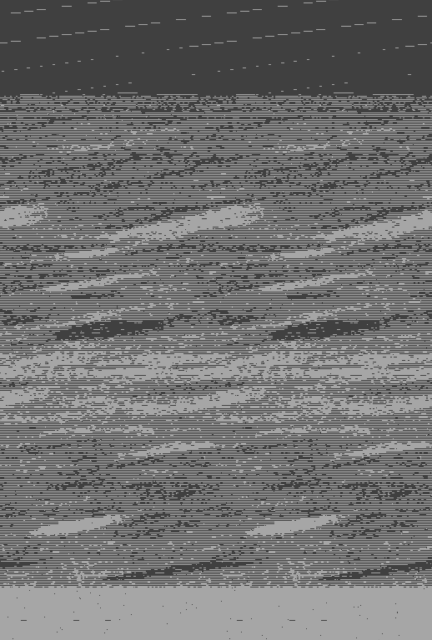
Reproduce this texture procedurally as a WebGL 1 fragment shader.

```glsl
precision highp float;
uniform vec2 u_resolution;

const vec2 GRID = vec2(518.0, 768.0);
const float TILE = 0.5;
const float SLOPE = 0.0885;
const float DARK = 0.25;
const float LIGHT = 0.65;

float hash(vec2 p) {
  vec3 q = fract(p.xyx * 0.1031);
  q += dot(q, q.yzx + 33.33);
  return fract((q.x + q.y) * q.z);
}

// Gradient on a lattice that repeats along the sheared tile direction
float cornerGradient(vec2 cell, vec2 offset, vec2 wrap) {
  cell -= wrap * floor(cell.x / wrap.x);
  float angle = 6.2832 * hash(cell + wrap * 7.3);
  return dot(vec2(cos(angle), sin(angle)), offset);
}

float gradientNoise(vec2 p, vec2 wrap) {
  vec2 i = floor(p);
  vec2 f = p - i;
  vec2 e = vec2(1.0, 0.0);
  vec2 u = f * f * f * (f * (f * 6.0 - 15.0) + 10.0);
  float a = cornerGradient(i, f, wrap);
  float b = cornerGradient(i + e, f - e, wrap);
  float c = cornerGradient(i + e.yx, f - e.yx, wrap);
  float d = cornerGradient(i + 1.0, f - 1.0, wrap);
  return mix(mix(a, b, u.x), mix(c, d, u.x), u.y);
}

float slantedNoise(vec2 p, vec2 wrap) {
  vec2 q = vec2(p.x / TILE, (p.y + SLOPE * p.x) / (SLOPE * TILE));
  return gradientNoise(q * wrap, wrap);
}

// Streak rising to the right from a blunt left tip, repeated per tile
float streak(vec2 p, vec2 start, float len, float slope, float halfWidth) {
  float dx = mod(p.x - start.x, TILE);
  float u = dx / len;
  float d = abs(p.y - start.y + slope * dx);
  float w = halfWidth * (0.35 + 0.65 * smoothstep(0.0, 0.3, u));
  float body = 1.0 - smoothstep(0.5 * w, 1.4 * w, d);
  return body * smoothstep(0.0, 0.03, u) * (1.0 - smoothstep(0.6, 1.0, u));
}

// Tone: 0 is dark, 1 alternates by row, 2 is light
float toneAt(vec2 p) {
  float y = p.y;
  float v = 0.6 * smoothstep(0.135, 0.166, y) + 0.27 * smoothstep(0.166, 0.21, y);
  v -= 0.15 * smoothstep(0.2, 0.24, y) * (1.0 - smoothstep(0.27, 0.31, y));
  v += 0.65 * smoothstep(0.5, 0.56, y) * (1.0 - smoothstep(0.62, 0.72, y));
  v += 0.38 * smoothstep(0.8, 0.915, y) + 0.9 * smoothstep(0.914, 0.921, y);

  float active = smoothstep(0.13, 0.2, y) * (1.0 - smoothstep(0.88, 0.92, y));
  float drift = 0.6 * slantedNoise(p, vec2(2.0, 2.0));
  drift += 0.7 * slantedNoise(p + 0.37, vec2(3.0, 4.0));
  v += active * drift;

  // Bright streaks
  v += 0.85 * streak(p, vec2(0.241, 0.377), 0.45, 0.13, 0.017);
  v += 0.70 * streak(p, vec2(0.261, 0.711), 0.32, SLOPE, 0.009);
  v += 0.85 * streak(p, vec2(0.066, 0.833), 0.27, 0.10, 0.010);
  v += 0.60 * streak(p, vec2(0.0, 0.245), 0.50, 0.075, 0.006);
  v += 0.60 * streak(p, vec2(0.0, 0.415), 0.49, SLOPE, 0.006);
  v += 0.60 * streak(p, vec2(0.0, 0.462), 0.49, SLOPE, 0.007);
  v += 0.60 * streak(p, vec2(0.0, 0.515), 0.49, SLOPE, 0.009);
  // Dim streaks
  v -= 0.75 * streak(p, vec2(0.120, 0.524), 0.33, 0.05, 0.014);
  v -= 0.90 * streak(p, vec2(0.241, 0.622), 0.38, SLOPE, 0.007);
  v -= 0.85 * streak(p, vec2(0.228, 0.907), 0.45, SLOPE, 0.007);
  return v;
}

// Horizontal runs whose length varies from row to row
float dashNoise(float x, float row) {
  float runs = floor(mix(30.0, 125.0, hash(vec2(row, 3.7))));
  float a = 2.0 * hash(vec2(floor(fract(x / TILE) * runs), row)) - 1.0;
  return 0.52 * a * abs(a);
}

// Broken slanted lines in the dark upper area, then long dashes below them
float dashedLines(vec2 p, float row) {
  float spacing = SLOPE * TILE;
  float s = (p.y + SLOPE * p.x - 0.0677) / spacing;
  float d = abs(fract(s + 0.5) - 0.5) * spacing * GRID.y;
  float halfWidth = mix(0.75, 0.22, step(0.073, p.y));
  float gate = step(0.3, hash(vec2(row, 9.1)));
  float slanted = step(d, halfWidth) * gate * step(p.y, 0.15);
  float run = floor(fract(p.x / TILE) * 11.0);
  float flat_ = step(0.82, hash(vec2(run, row + 40.0)));
  flat_ *= step(0.142, p.y) * step(p.y, 0.166);
  return max(slanted, flat_) * mod(row, 2.0);
}

float inkAt(vec2 cell) {
  vec2 p = (cell + 0.5) / GRID;
  float row = cell.y;
  float onset = smoothstep(0.13, 0.165, p.y);
  float rowSpread = mix(0.9, 0.35, smoothstep(0.18, 0.22, p.y));
  float v = toneAt(p) + onset * dashNoise(p.x, row);
  v += onset * rowSpread * (hash(vec2(row, 5.3)) - 0.5);
  float lit = step(mix(1.5, 0.5, mod(row, 2.0)), v);
  lit = max(lit, dashedLines(p, row));
  float speck = step(0.998, hash(cell + 17.0)) * step(0.17, p.y);
  return abs(lit - speck);
}

void main() {
  vec2 uv = gl_FragCoord.xy / u_resolution;
  vec2 p = vec2(uv.x, 1.0 - uv.y) * GRID;
  vec2 footprint = GRID / u_resolution;
  vec2 base = floor(p - 0.5) - 1.0;

  // Smooth filter over neighbouring grid cells
  float sum = 0.0;
  float total = 0.0;
  for (int j = 0; j < 4; j++) {
    for (int i = 0; i < 4; i++) {
      vec2 cell = base + vec2(float(i), float(j));
      vec2 d = abs(cell + 0.5 - p);
      vec2 w = clamp((0.5 + 0.57 * footprint - d) / (0.82 * footprint), 0.0, 1.0);
      sum += w.x * w.y * inkAt(cell);
      total += w.x * w.y;
    }
  }
  gl_FragColor = vec4(vec3(mix(DARK, LIGHT, sum / max(total, 0.0001))), 1.0);
}
```
